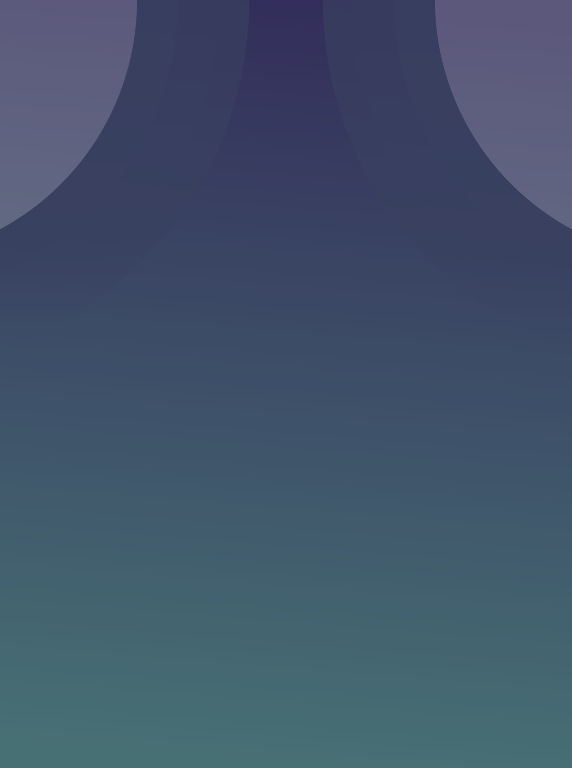
Reproduce this background procedurally as a WebGL 1 fragment shader.

```glsl
precision highp float;

uniform vec2 u_resolution;

#define TOP_COLOR vec3(0.200, 0.180, 0.355)
#define BOTTOM_COLOR vec3(0.280, 0.440, 0.458)
#define RING_COLOR vec3(0.222, 0.252, 0.375)
#define TILT 0.08
#define CENTER_OFFSET 0.533
#define DISC_RADIUS 0.339
#define INNER_RADIUS 0.392
#define MIDDLE_RADIUS 0.447
#define OUTER_RADIUS 0.485
#define DISC_OPACITY 0.2

// Smooth coverage of a circle, one pixel wide at its edge
float disc(float dist, float radius) {
    float pixel = 1.0 / u_resolution.y;
    return 1.0 - smoothstep(-0.5 * pixel, 0.5 * pixel, dist - radius);
}

void main() {
    // Height is one unit; x is measured from the middle
    vec2 p = gl_FragCoord.xy / u_resolution.y;
    p.x -= 0.5 * u_resolution.x / u_resolution.y;

    // Slightly tilted dusk gradient
    float depth = clamp(1.0 - p.y - TILT * p.x, 0.0, 1.0);
    vec3 background = mix(TOP_COLOR, BOTTOM_COLOR, depth);

    // Mirrored circles centred on the top edge, beyond each side
    float dist = length(vec2(abs(p.x) - CENTER_OFFSET, p.y - 1.0));

    // Nested halos that dissolve downwards
    float halo = 0.68 * disc(dist, OUTER_RADIUS)
               + 0.06 * disc(dist, MIDDLE_RADIUS)
               + 0.14 * disc(dist, INNER_RADIUS);
    halo *= smoothstep(0.54, 0.72, p.y);
    vec3 color = mix(background, RING_COLOR, halo);

    // Pale translucent discs lie directly over the gradient
    vec3 pale = mix(background, vec3(1.0), DISC_OPACITY);
    color = mix(color, pale, disc(dist, DISC_RADIUS));

    gl_FragColor = vec4(color, 1.0);
}
```
